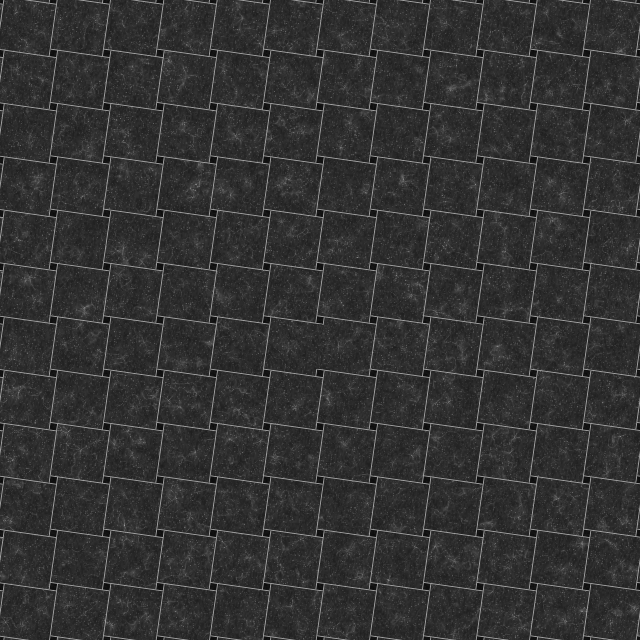
Write a WebGL 1 fragment shader that draws this pattern.

```glsl
precision highp float;

uniform vec2 u_resolution;

const float REPEATS = 12.0;
const vec2 TILT = vec2(0.99, 0.141);      // cosine and sine of the tile angle
const float TILE_HALF = 0.495;            // half side of a large tile, in cells
const float JOINT_HALF = 0.0075;          // half width of a joint, in cells
const vec2 OPEN_JOINT = vec2(6.0, 5.5);   // centre of the one missing joint

float hash(vec2 p) {
    vec3 q = fract(vec3(p.xyx) * 0.1031);
    q += dot(q, q.yzx + 33.33);
    return fract((q.x + q.y) * q.z);
}

vec2 hash2(vec2 p) {
    return vec2(hash(p), hash(p + 57.3));
}

float noise(vec2 p) {
    vec2 i = floor(p);
    vec2 f = fract(p);
    f = f * f * (3.0 - 2.0 * f);
    float low = mix(hash(i), hash(i + vec2(1.0, 0.0)), f.x);
    float high = mix(hash(i + vec2(0.0, 1.0)), hash(i + 1.0), f.x);
    return mix(low, high, f.y);
}

vec2 tilt(vec2 p) {
    return vec2(dot(p, vec2(TILT.x, -TILT.y)), dot(p, TILT.yx));
}

float boxDistance(vec2 p, float halfSide) {
    vec2 d = abs(p) - halfSide;
    return length(max(d, 0.0)) + min(max(d.x, d.y), 0.0);
}

// Thin broken wisps along the ridges of warped noise
float veins(vec2 p) {
    vec2 warp = vec2(noise(p * 9.0), noise(p * 9.0 + 31.7)) - 0.5;
    vec2 w = p + 0.16 * warp;
    float ridge = 1.0 - abs(2.0 * noise(w * 5.5) - 1.0);
    float patches = smoothstep(0.35, 0.8, noise(p * 6.0 + 13.1));
    return pow(ridge, 14.0) * patches * (0.4 + 0.6 * noise(p * 34.0));
}

// Scattered mineral dots, one candidate per grid square
float specks(vec2 p, float density, float pixel) {
    vec2 g = p * density;
    vec2 id = floor(g);
    vec2 centre = 0.3 + 0.4 * hash2(id + 5.0);
    float radius = mix(0.12, 0.34, hash(id + 19.0));
    float dist = length(fract(g) - centre) - radius;
    float dot_ = clamp(0.5 - dist / (pixel * density), 0.0, 1.0);
    return dot_ * step(0.78, hash(id)) * (0.3 + 0.7 * hash(id + 41.0));
}

// Small frosted stars with uneven rays
float bursts(vec2 p, vec2 seed) {
    float sum = 0.0;
    for (int i = 0; i < 4; i++) {
        vec2 key = seed + float(i) * 7.13;
        vec2 d = p - 0.82 * (hash2(key) - 0.5);
        float r = length(d);
        vec2 direction = d / max(r, 0.001);
        float rays = pow(noise(direction * 3.5 + key * 3.7 + r * 5.0), 3.0);
        float strength = 0.25 + 0.75 * hash(key + 3.0);
        sum += strength * (exp(-r * 38.0) * 0.6 + exp(-r * 13.0) * rays * 1.6);
    }
    return sum;
}

float stone(vec2 p, vec2 cell, float pixel) {
    vec2 seed = cell * 1.37 + 11.0;
    vec2 t = p + 40.0 * hash2(seed);
    float grain = noise(t * vec2(38.0, 24.0));
    float cloud = noise(t * 7.0);
    float shade = 0.115 + 0.06 * grain + 0.035 * cloud;
    shade += 0.17 * veins(t) + 0.22 * bursts(p, seed);
    shade += 0.20 * specks(t, 27.0, pixel) * (0.4 + cloud);
    return shade + 0.09 * specks(t + 9.0, 40.0, pixel);
}

void main() {
    vec2 p = gl_FragCoord.xy / u_resolution.y * REPEATS;
    float pixel = REPEATS / u_resolution.y;

    // Nearest large tile and nearest edge
    float nearest = 10.0;
    float edge = 10.0;
    vec2 tileCell = vec2(0.0);
    vec2 tilePoint = vec2(0.0);
    for (int y = -1; y <= 1; y++) {
        for (int x = -1; x <= 1; x++) {
            vec2 cell = floor(p) + vec2(float(x), float(y));
            vec2 local = tilt(p - cell - 0.5);
            float d = boxDistance(local, TILE_HALF);
            edge = min(edge, abs(d));
            if (d < nearest) {
                nearest = d;
                tileCell = cell;
                tilePoint = local;
            }
        }
    }

    // Gaps between the large tiles hold dark square insets
    float inset = 0.045 + 0.05 * noise(p * 36.0);
    float shade = nearest < 0.0 ? stone(tilePoint, tileCell, pixel) : inset;

    // Pale joints, with one wall left open
    vec2 wall = abs(tilt(p - OPEN_JOINT));
    float open = step(wall.x, 0.05) * step(wall.y, TILE_HALF - 0.5 * TILT.y - JOINT_HALF);
    float joint = clamp((JOINT_HALF - edge) / pixel + 0.5, 0.0, 1.0) * (1.0 - open);
    shade = mix(shade, 0.68, joint);

    gl_FragColor = vec4(vec3(shade), 1.0);
}
```
